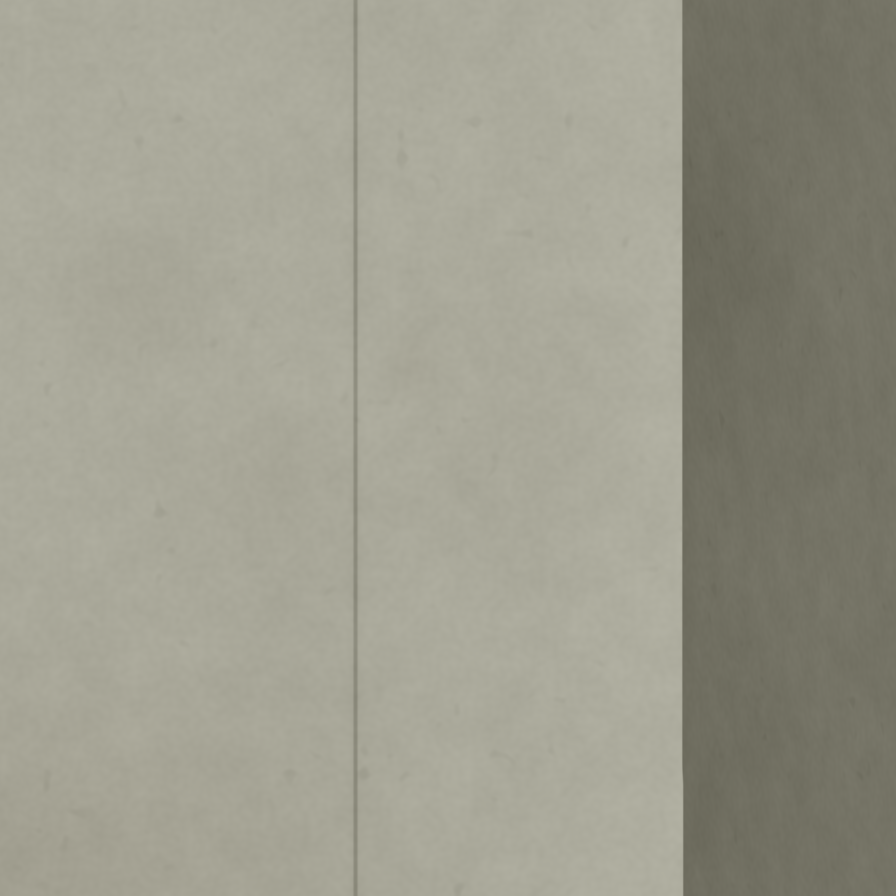
Give the GLSL for this texture, as a WebGL 1 fragment shader.

```glsl
precision highp float;
// Pale concrete wall with a thin vertical joint, meeting a shaded side face.

uniform vec2 u_resolution;

const vec3 WALL_COLOR = vec3(0.672, 0.668, 0.612);
const vec3 SHADE_COLOR = vec3(0.448, 0.442, 0.388);
const vec3 STAIN_TINT = vec3(0.035, 0.040, 0.042);
const float JOINT_X = 0.3968;
const float JOINT_HALF_WIDTH = 0.0022;
const float JOINT_DEPTH = 0.105;
const float CORNER_X = 0.7615;
const float EDGE_SOFTNESS = 0.0012;
const float CLOUD_STRENGTH = 0.028;
const float MOTTLE_STRENGTH = 0.026;
const float GRAIN_STRENGTH = 0.014;
const float PIT_STRENGTH = 0.035;

vec2 hashGradient(vec2 cell) {
  vec3 p = fract(cell.xyx * vec3(0.1031, 0.1030, 0.0973));
  p += dot(p, p.yzx + 33.33);
  float angle = 6.2832 * fract((p.x + p.y) * p.z);
  return vec2(cos(angle), sin(angle));
}

float gradientNoise(vec2 p) {
  vec2 cell = floor(p);
  vec2 f = fract(p);
  vec2 w = f * f * f * (f * (f * 6.0 - 15.0) + 10.0);
  float a = dot(hashGradient(cell), f);
  float b = dot(hashGradient(cell + vec2(1.0, 0.0)), f - vec2(1.0, 0.0));
  float c = dot(hashGradient(cell + vec2(0.0, 1.0)), f - vec2(0.0, 1.0));
  float d = dot(hashGradient(cell + vec2(1.0, 1.0)), f - vec2(1.0, 1.0));
  return mix(mix(a, b, w.x), mix(c, d, w.x), w.y);
}

float fbm(vec2 p) {
  float sum = 0.0;
  float amplitude = 0.5;
  for (int i = 0; i < 4; i++) {
    sum += amplitude * gradientNoise(p);
    p = mat2(1.6, 1.2, -1.2, 1.6) * p + 17.3;
    amplitude *= 0.55;
  }
  return sum;
}

// Soft round patch, 1 at its centre
float patchMask(vec2 p, vec2 center, vec2 radius) {
  vec2 d = (p - center) / radius;
  return exp(-dot(d, d));
}

// Signed brightness of the concrete: clouds, mottling, grain and sparse pits
float concrete(vec2 p) {
  float clouds = fbm(p * 5.0 + 3.7);
  float mottle = fbm(p * 24.0 + 41.0);
  float grain = gradientNoise(p * 110.0 + 9.0);
  float pits = smoothstep(0.28, 0.60, gradientNoise(p * 48.0 + 71.0));
  pits *= smoothstep(-0.05, 0.25, fbm(p * 9.0 + 23.0));
  return CLOUD_STRENGTH * clouds + MOTTLE_STRENGTH * mottle
       + GRAIN_STRENGTH * grain - PIT_STRENGTH * pits;
}

vec3 wallFace(vec2 p) {
  vec3 color = WALL_COLOR + concrete(p);

  // Broad stains and a paler band beside the corner
  float stain = patchMask(p, vec2(0.08, 0.02), vec2(0.30, 0.25));
  stain += 0.45 * patchMask(p, vec2(0.14, 0.66), vec2(0.08, 0.07));
  stain += 0.40 * patchMask(p, vec2(0.29, 0.46), vec2(0.11, 0.10));
  stain += 0.45 * patchMask(p, vec2(0.46, 0.595), vec2(0.025, 0.035));
  stain += 0.25 * patchMask(p, vec2(0.56, 0.54), vec2(0.14, 0.16));
  color -= STAIN_TINT * stain;
  color += 0.010 * smoothstep(0.55, CORNER_X, p.x);

  // Recessed joint with a faint worn halo
  float fromJoint = abs(p.x - JOINT_X);
  float aa = max(0.0016, 0.75 / u_resolution.x);
  float core = 1.0 - smoothstep(JOINT_HALF_WIDTH - aa, JOINT_HALF_WIDTH + aa, fromJoint);
  float halo = exp(-fromJoint * fromJoint / 0.00005);
  return color - JOINT_DEPTH * core - 0.012 * halo;
}

vec3 shadedFace(vec2 p) {
  // Foreshortening squeezes the texture sideways into upright streaks
  vec2 q = vec2(p.x * 2.1 + 0.25 * p.y, p.y);
  float streaks = fbm(vec2(q.x * 22.0, q.y * 14.0) + 57.0);
  vec3 color = SHADE_COLOR + 0.8 * concrete(q + 5.0) + 0.022 * streaks;
  color -= 0.025 * patchMask(p, vec2(0.78, 0.70), vec2(0.09, 0.17));
  color -= 0.015 * patchMask(p, vec2(0.78, 0.14), vec2(0.07, 0.16));
  color += 0.012 * smoothstep(0.80, 1.0, p.x);
  return color - 0.012 * exp(-max(p.x - CORNER_X, 0.0) / 0.012);
}

void main() {
  vec2 uv = gl_FragCoord.xy / u_resolution;
  float aa = max(EDGE_SOFTNESS, 0.75 / u_resolution.x);
  float corner = CORNER_X + 0.0010 * (1.0 - smoothstep(0.12, 0.15, uv.y));
  float side = smoothstep(corner - aa, corner + aa, uv.x);
  gl_FragColor = vec4(mix(wallFace(uv), shadedFace(uv), side), 1.0);
}
```
